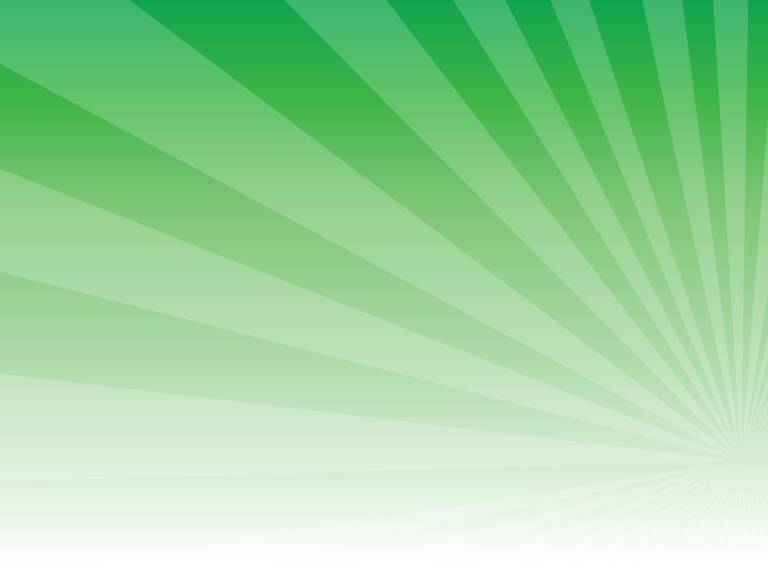
Give the GLSL for this background, as a Shadertoy shader.

```glsl
// Pale sunburst fanning out from the lower right over a green-to-white sky.
// A vertical gradient is lightened by wedges, found from the angle around
// the hub; uneven broad rays fill the upper left, even thin ones the rest.

// Edges of the broad rays, in degrees clockwise from the left
const float rayEdges[18] = float[](
    -1.62, 6.70, 14.31, 21.51, 28.18, 36.99, 45.25, 52.40, 58.0,
    62.89, 67.5, 71.75, 77.88, 82.71, 86.52, 90.87, 94.46, 99.0);

vec3 skyGradient(float depth) {
    vec3 color = mix(vec3(0.063, 0.643, 0.306), vec3(0.243, 0.710, 0.275),
                     clamp(depth / 0.17, 0.0, 1.0));
    color = mix(color, vec3(0.494, 0.776, 0.463), clamp((depth - 0.17) / 0.19, 0.0, 1.0));
    color = mix(color, vec3(0.682, 0.851, 0.663), clamp((depth - 0.36) / 0.26, 0.0, 1.0));
    color = mix(color, vec3(0.859, 0.933, 0.851), clamp((depth - 0.62) / 0.21, 0.0, 1.0));
    return mix(color, vec3(1.0), clamp((depth - 0.83) / 0.15, 0.0, 1.0));
}

// Soft coverage of a signed distance in canvas heights
float coverage(float dist) {
    return clamp(dist * iResolution.y + 0.5, 0.0, 1.0);
}

// Each edge in turn switches the light on or off
float broadRays(float angle, float radius) {
    float light = 0.0;
    float turn = 1.0;
    for (int i = 0; i < 18; i++) {
        light += turn * coverage(radians(angle - rayEdges[i]) * radius);
        turn = -turn;
    }
    return light;
}

// Six-degree repeat around the remaining part of the circle
float thinRays(float angle, float radius) {
    float around = mod(angle, 360.0);
    float wave = -sin(radians((around - 99.0) * 60.0));
    float inside = step(99.0, around) * step(around, 351.0);
    return inside * coverage(wave * radius / 60.0);
}

void mainImage(out vec4 fragColor, in vec2 fragCoord) {
    vec2 uv = fragCoord / iResolution.xy;
    vec2 fromHub = (uv - vec2(0.965, 0.2)) * vec2(iResolution.x / iResolution.y, 1.0);
    float radius = length(fromHub);
    float angle = degrees(atan(fromHub.y, -fromHub.x));

    // White light laid over the sky
    float light = clamp(broadRays(angle, radius) + thinRays(angle, radius), 0.0, 1.0);
    vec3 color = mix(skyGradient(1.0 - uv.y), vec3(1.0), 0.19 * light);
    fragColor = vec4(color, 1.0);
}
```
